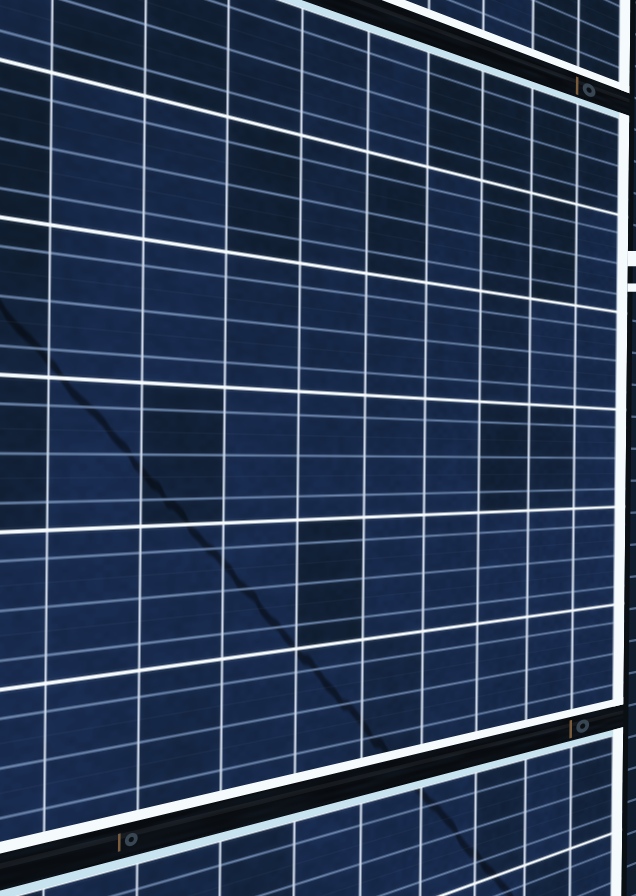
Reproduce this pattern procedurally as a WebGL 2 fragment shader.

```glsl
#version 300 es
precision highp float;
// Solar panels seen obliquely: square cells in a perspective grid, with three
// busbars per cell, pale frames, dark mounting gaps and a cable shadow.
// The screen is mapped to (column, row) cell coordinates, then shaded by bands.
#define VANISH vec2(2.546, 0.7312)  // vanishing point, canvas widths, y down
#define ROW_HEIGHT 0.2473           // cell height at the left edge
#define ROWS 6.0                    // cell rows per panel
#define PITCH 6.33                  // panel spacing, in rows
#define COLUMNS 9.0                 // last column line, at the right frame
#define LEAN 0.0100                 // slant of the upright lines
#define GRID_HALF 0.0018            // half width of the upright lines
#define ROW_HALF 0.0130             // half width of the row lines, in rows
#define BUS_HALF 0.0088             // half width of the busbars, in rows
#define BUS_STEP 0.316              // busbar spacing, in rows
#define SOFTNESS 0.0031             // blur of the thin lines
#define GLOW 0.10                   // strength of the haze around lines

uniform vec2 u_resolution;
out vec4 fragColor;

const vec3 CELL_DARK = vec3(0.058, 0.112, 0.182);
const vec3 CELL_BLUE = vec3(0.090, 0.164, 0.302);
const vec3 BUSBAR = vec3(0.43, 0.53, 0.68);
const vec3 GRID = vec3(0.80, 0.84, 0.90);
const vec3 WHITE = vec3(0.96, 0.98, 0.99);
const vec3 FRAME_SHADE = vec3(0.78, 0.89, 0.94);
const vec3 GAP = vec3(0.040, 0.058, 0.080);
const vec3 BOLT = vec3(0.22, 0.27, 0.32);
const vec3 BRACKET = vec3(0.48, 0.36, 0.24);

float hash(vec2 p) {
  vec3 q = fract(vec3(p.xyx) * 0.1031);
  q += dot(q, q.yzx + 33.33);
  return fract((q.x + q.y) * q.z);
}

float noise(vec2 p) {
  vec2 i = floor(p), f = fract(p);
  f = f * f * (3.0 - 2.0 * f);
  return mix(mix(hash(i), hash(i + vec2(1, 0)), f.x),
             mix(hash(i + vec2(0, 1)), hash(i + vec2(1, 1)), f.x), f.y);
}

// Coverage of a band of given half width at distance d
float band(float d, float halfWidth, float aa) {
  return clamp((halfWidth - abs(d)) / aa + 0.5, 0.0, 1.0);
}

// Coverage of the interval from a to b
float span(float x, float a, float b, float aa) {
  return band(x - 0.5 * (a + b), 0.5 * (b - a), aa);
}

// Signed distance to the nearest whole number
float nearest(float x) { return x - floor(x + 0.5); }

// Haze that fades with canvas distance from a line
float haze(float d) { return GLOW * exp(-abs(d) / 0.004); }

void main() {
  vec2 uv = gl_FragCoord.xy / u_resolution;
  vec2 p = vec2(uv.x, (1.0 - uv.y) * 512.0 / 364.0);
  float px = 1.0 / u_resolution.x;

  // Perspective: column and row coordinates with their screen scales
  float x = p.x + LEAN * p.y;
  float depth = 0.1615 - 0.0638 * x;
  float column = (x - 0.0824) / depth;
  float perX = 0.1562 / (depth * depth);
  float rowSize = ROW_HEIGHT * (1.0 - p.x / VANISH.x);
  float v = (p.y - VANISH.y) / rowSize + 3.578;
  float panel = floor((v + 0.07) / PITCH);
  float row = v - panel * PITCH;
  float aaX = px * perX;
  float aaY = px / rowSize;
  float soft = max(px, SOFTNESS);

  // Cells: a tint for each, broad light, soft mottling and crystal grain
  vec2 cell = vec2(floor(column), floor(row) + panel * 7.0);
  float light = smoothstep(0.0, 0.9, p.y) - 0.5;
  float tint = smoothstep(0.15, 0.60, hash(cell + 17.0) + 0.35 * light);
  tint = 0.12 + 0.72 * tint + 0.25 * light;
  tint += 0.30 * (noise(p * 3.5 + 4.0) - 0.5) + 0.25 * (noise(vec2(column, v) * 4.0) - 0.5);
  vec3 color = mix(CELL_DARK, CELL_BLUE, clamp(tint, 0.0, 1.1));
  color *= 0.94 + 0.12 * noise(vec2(column * 11.0, v * 22.0));

  // Rippled cable shadow
  float ripple = 0.007 * (noise(vec2(p.x * 80.0, 3.0)) - 0.5);
  float cable = (p.y - 0.48 - 1.155 * p.x) * 0.65 + ripple;
  color *= 1.0 - 0.45 * (1.0 - smoothstep(0.002, 0.009, abs(cable)));

  // Faint print lines, busbars, then the cell grid, each with haze
  float bars = (fract(row) - 0.5) / BUS_STEP;
  float busD = nearest(bars) * BUS_STEP;
  float isBar = step(abs(bars), 1.3);
  color += 0.022 * band(nearest(bars - 0.5) * BUS_STEP, 0.006, aaY);
  float glow = isBar * haze(busD * rowSize) + haze(nearest(column) / perX);
  color = mix(color, BUSBAR, glow + 2.0 * haze(nearest(row) * rowSize));
  float bus = isBar * band(busD, BUS_HALF, soft / rowSize);
  color = mix(color, BUSBAR, bus * (0.8 + 0.2 * noise(vec2(column * 3.0, v * 3.0))));
  color = mix(color, GRID, band(nearest(column), GRID_HALF * perX, soft * perX));
  color = mix(color, WHITE, band(nearest(row), ROW_HALF, soft / rowSize));

  // Mounting gap with a dim rail, between lower and upper frames
  vec3 rail = GAP * (0.7 + 0.7 * noise(vec2(column * 2.0, row * 30.0)));
  rail += 0.05 * band(row - 6.12, 0.018, aaY);
  color = mix(color, rail, max(span(row, ROWS, PITCH, aaY), step(row, -0.03)));
  color = mix(color, WHITE, span(row, 5.965, 6.04, aaY));
  color = mix(color, FRAME_SHADE, span(row, -0.055, 0.005, aaY));

  // Clamps along the gap: a bolt head beside an upright bracket
  for (int i = 0; i < 2; i++) {
    vec2 d = vec2((column - 0.93 - 7.33 * float(i)) / perX, (row - 6.16) * rowSize);
    color = mix(color, BOLT, band(length(d), 0.010, px));
    color = mix(color, GAP, band(length(d), 0.004, px));
    color = mix(color, BRACKET, band(d.x + 0.019, 0.002, px) * band(d.y, 0.014, px));
  }

  // Right frame, then the shadowed slot and the edge of the next panel
  float inPanel = span(row, -0.055, 6.04, aaY);
  color = mix(color, WHITE, span(column, COLUMNS, 9.25, aaX) * inPanel);
  vec3 beyond = mix(CELL_DARK, BUSBAR, 0.7 * band(nearest(row * 3.0 - 0.2) / 3.0, 0.012, aaY));
  beyond = mix(GAP, beyond, clamp((column - 9.38) / aaX + 0.5, 0.0, 1.0));
  float joint = max(span(p.y, 0.394, 0.418, px), span(p.y, 0.445, 0.458, px));
  beyond = mix(beyond, WHITE, joint);
  color = mix(color, beyond, clamp((column - 9.25) / aaX + 0.5, 0.0, 1.0));

  fragColor = vec4(color, 1.0);
}
```
